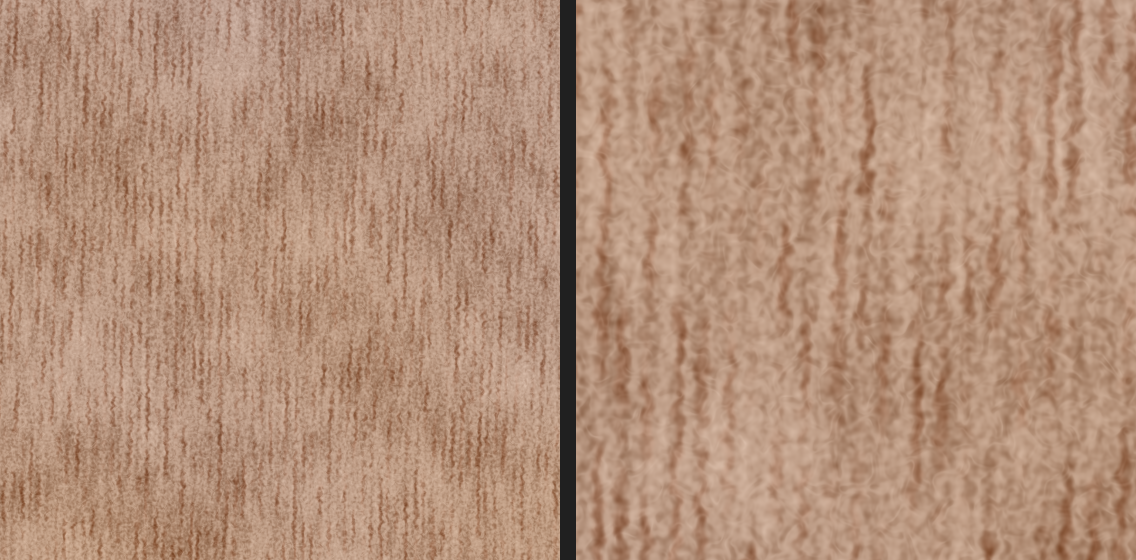
Left: the whole. Right: its middle third, enlarged.
Write a WebGL 1 fragment shader that draws this texture.

```glsl
precision highp float;
// Short-pile ribbed carpet: slightly leaning vertical ribs with broken, wavering
// furrows, covered by curled fibre grain and shaded by soft worn blotches.
// All irregularity comes from gradient noise; one tone value drives the colour.

uniform vec2 u_resolution;

const float RIB_COUNT = 64.0;
const float RIB_LEAN = 0.025;
const vec3 DEEP_BROWN = vec3(0.52, 0.36, 0.26);
const vec3 PALE_BEIGE = vec3(0.80, 0.68, 0.60);
const vec3 FURROW_TINT = vec3(0.020, -0.008, -0.014);
const vec3 WARM_TINT = vec3(0.012, 0.0, -0.026);

float hash(vec2 p) {
    vec3 q = fract(vec3(p.xyx) * 0.1031);
    q += dot(q, q.yzx + 33.33);
    return fract((q.x + q.y) * q.z);
}

vec2 gradientAt(vec2 cell) {
    float angle = 6.28318 * hash(cell);
    return vec2(cos(angle), sin(angle));
}

// Gradient noise, roughly -0.7 to 0.7.
float gradientNoise(vec2 p) {
    vec2 cell = floor(p);
    vec2 f = p - cell;
    vec2 fade = f * f * f * (f * (f * 6.0 - 15.0) + 10.0);
    vec2 right = vec2(1.0, 0.0);
    vec2 up = vec2(0.0, 1.0);
    float a = dot(gradientAt(cell), f);
    float b = dot(gradientAt(cell + right), f - right);
    float c = dot(gradientAt(cell + up), f - up);
    float d = dot(gradientAt(cell + 1.0), f - 1.0);
    return mix(mix(a, b, fade.x), mix(c, d, fade.x), fade.y);
}

float layeredNoise(vec2 p) {
    float sum = 0.0;
    float amplitude = 1.0;
    for (int i = 0; i < 4; i++) {
        sum += amplitude * gradientNoise(p);
        p = p * 2.03 + vec2(17.3, 9.1);
        amplitude *= 0.5;
    }
    return sum;
}

// Moves a point into rib space: lean, slow drift and small yarn wobble.
vec2 ribSpace(vec2 p) {
    float drift = 0.008 * gradientNoise(p * vec2(5.0, 3.0) + 61.0);
    float wobble = 0.006 * gradientNoise(p * vec2(70.0, 95.0) + 23.0);
    return vec2(p.x - RIB_LEAN * p.y + drift + wobble, p.y);
}

// Dark gap between ribs, fading in and out along its length.
float furrow(vec2 p, float count) {
    float id = floor(p.x * count);
    float across = fract(p.x * count) - 0.5;
    float offset = 0.24 * (hash(vec2(id, 3.0)) - 0.5);
    float gap = 1.0 - smoothstep(0.04, 0.36, abs(across + offset));
    float run = gradientNoise(vec2(id * 7.37 + 0.5, p.y * 13.0));
    float tuft = gradientNoise(vec2(id * 3.71 + 0.3, p.y * 75.0));
    return gap * smoothstep(-0.28, 0.42, run + 0.45 * tuft);
}

// Thin curled fibres: bright crests where warped noise crosses zero.
float curls(vec2 p) {
    vec2 bend = vec2(gradientNoise(p * 80.0), gradientNoise(p * 80.0 + 41.0));
    float n = gradientNoise(p * vec2(125.0, 110.0) + 1.2 * bend);
    return 1.0 - smoothstep(0.0, 0.38, abs(n));
}

float grain(vec2 p) {
    return gradientNoise(p * vec2(165.0, 140.0) + 7.0)
         + 0.6 * gradientNoise(p * vec2(250.0, 230.0) + 31.0);
}

void main() {
    vec2 p = gl_FragCoord.xy / min(u_resolution.x, u_resolution.y);
    vec2 rib = ribSpace(p);

    // Relief, from broad wear down to single fibres.
    float blotch = layeredNoise(p * vec2(4.2, 5.0) + 12.0);
    float streak = gradientNoise(rib * vec2(115.0, 11.0) + 5.0);
    float gap = furrow(rib, RIB_COUNT);
    float tone = 0.72 + 0.36 * blotch + 0.38 * streak - 0.50 * gap;
    tone += 0.40 * grain(p) + 0.16 * (curls(p) - 0.35);

    // Pale fibres level off, dark gaps keep their depth.
    tone = min(tone, 0.8 + 0.6 * (tone - 0.8));
    tone = clamp(tone, -0.25, 1.2);

    // Warmer light toward the lower edge, rust tint inside the furrows.
    float warmth = 0.5 - p.y + 0.8 * gradientNoise(p * 2.5 + 80.0);
    vec3 color = mix(DEEP_BROWN, PALE_BEIGE, tone);
    color += FURROW_TINT * gap + WARM_TINT * warmth;
    gl_FragColor = vec4(color, 1.0);
}
```
